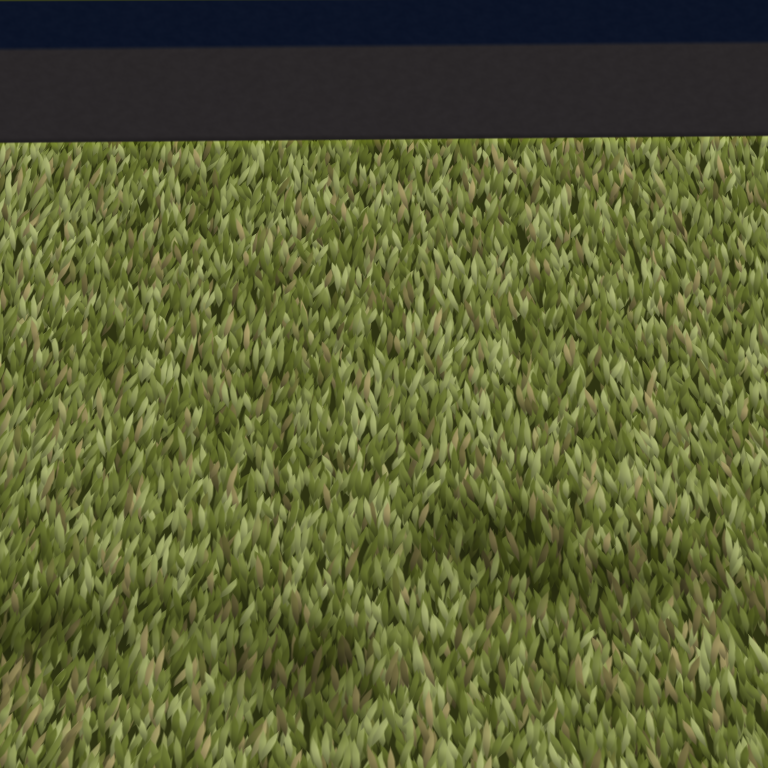
Give the GLSL for this texture, as a three.js fragment shader.

```glsl
// Sunlit lawn of short curved blades below a dark two-tone horizontal beam.
#define LAYERS 10
#define CELL vec2(0.020, 0.048)
#define BLADE_WIDTH 0.0042
#define SOFTNESS 0.0016
#define LEAN 0.017
#define SOIL vec3(0.18, 0.20, 0.07)
#define DEEP_GREEN vec3(0.24, 0.27, 0.08)
#define MID_GREEN vec3(0.37, 0.41, 0.17)
#define PALE_GREEN vec3(0.61, 0.64, 0.41)
#define STRAW vec3(0.54, 0.47, 0.32)
#define BEAM_GREY vec3(0.165, 0.153, 0.158)
#define BEAM_NAVY vec3(0.045, 0.075, 0.145)

varying vec2 vUv;

float hash(vec2 p) {
  p = fract(p * vec2(0.1031, 0.1137));
  p += dot(p, p.yx + 33.33);
  return fract((p.x + p.y) * p.x * 47.0 + p.y * 91.7);
}

// Layered sines, roughly -1 to 1, for broad irregular patches.
float patches(vec2 p) {
  float sum = 0.0;
  float gain = 0.5;
  for (int i = 0; i < 4; i++) {
    sum += gain * sin(p.x + 1.7 * sin(p.y * 0.8)) * cos(p.y + 1.3 * sin(p.x * 0.7));
    p = mat2(1.5, 1.1, -1.1, 1.5) * p + 2.3;
    gain *= 0.65;
  }
  return sum;
}

float spot(vec2 p, vec2 centre, vec2 radius) {
  vec2 d = (p - centre) / radius;
  return exp(-dot(d, d));
}

// Coverage in x, position from root to tip in y, side in z.
vec3 blade(vec2 p, float lean, float bend, float size) {
  float t = p.y / size;
  float slope = (lean + bend * (2.0 * t - 1.0)) / size;
  float side = (p.x - lean * t - bend * t * (t - 1.0)) / sqrt(1.0 + slope * slope);
  float halfWidth = BLADE_WIDTH * min(1.0, 4.5 * t * (1.0 - t));
  float cover = smoothstep(SOFTNESS, -SOFTNESS, abs(side) - halfWidth);
  return vec3(cover, t, side / BLADE_WIDTH);
}

vec3 bladeColour(float tone, float dry) {
  vec3 colour = mix(DEEP_GREEN, MID_GREEN, smoothstep(0.0, 0.45, tone));
  colour = mix(colour, PALE_GREEN, smoothstep(0.4, 1.0, tone));
  return mix(colour, STRAW * (0.5 + 0.65 * tone), dry);
}

vec3 lawn(vec2 uv) {
  // Blades grow a little larger toward the viewer.
  vec2 p = vec2((uv.x - 0.5) * (0.86 + 0.4 * uv.y), uv.y * (0.85 + 0.25 * uv.y)) + 3.0;

  // Shadowed and dry regions.
  float shade = 0.6 * spot(uv, vec2(0.62, 0.31), vec2(0.10, 0.04));
  shade += 0.5 * spot(uv, vec2(0.78, 0.25), vec2(0.18, 0.04));
  shade += 0.6 * spot(uv, vec2(0.40, 0.13), vec2(0.10, 0.06));
  shade += 0.6 * spot(uv, vec2(0.03, 0.18), vec2(0.12, 0.04));
  shade += 0.3 * spot(uv, vec2(0.25, 0.20), vec2(0.20, 0.04));
  float dryness = spot(uv, vec2(0.93, 0.18), vec2(0.18, 0.09));
  dryness += spot(uv, vec2(0.04, 0.08), vec2(0.13, 0.06));
  dryness += 0.8 * spot(uv, vec2(0.35, 0.12), vec2(0.14, 0.07));
  dryness += 0.5 * spot(uv, vec2(0.65, 0.76), vec2(0.16, 0.05));
  float variation = patches(uv * vec2(19.0, 27.0));

  vec3 colour = SOIL * (1.0 - 0.45 * min(shade, 1.0));
  for (int layer = 0; layer < LAYERS; layer++) {
    float depth = float(layer) / float(LAYERS - 1);
    vec2 q = p + float(layer) * vec2(0.0137, 0.0291);
    vec2 home = floor(q / CELL);
    for (int j = 0; j > -2; j--) {
      for (int i = -1; i < 2; i++) {
        vec2 id = home + vec2(float(i), float(j));
        vec2 seed = id + float(layer) * vec2(37.0, 71.0);
        float a = hash(seed);
        float b = hash(seed + 113.5);
        float c = hash(seed + 271.3);
        float d = hash(seed + 419.7);
        vec2 root = (id + vec2(a, b)) * CELL;
        float lean = LEAN * (2.0 * c - 0.85);
        vec3 leaf = blade(q - root, lean, 0.016 * (d - 0.5), CELL.y * (0.5 + 0.5 * a));
        float tone = 0.12 + 0.66 * fract(b * 7.3 + d) + 0.2 * depth;
        tone += 0.14 * variation - 0.5 * shade;
        float dry = smoothstep(0.82, 0.95, fract(c * 5.7 + a) + 0.22 * dryness);
        vec3 tint = bladeColour(clamp(tone, 0.0, 1.0), 0.7 * dry);
        tint *= 0.72 + 0.36 * smoothstep(0.0, 0.7, leaf.y) + 0.09 * leaf.z;
        tint *= 1.0 - 0.25 * min(shade, 1.0);
        colour = mix(colour, tint, leaf.x);
      }
    }
  }
  return colour;
}

void main() {
  vec2 uv = vUv;
  vec3 colour = lawn(uv);

  // Beam: grey lower face, navy upper face and a sliver of lawn above.
  float underside = 0.814 + 0.009 * uv.x;
  float fold = 0.936 + 0.009 * uv.x;
  float grain = 0.008 * patches(uv * vec2(150.0, 190.0));
  vec3 beam = mix(BEAM_GREY, BEAM_NAVY, smoothstep(-0.004, 0.004, uv.y - fold)) + grain;
  beam = mix(beam, MID_GREEN * 0.6, smoothstep(0.997, 1.0, uv.y - 0.004 * uv.x));
  beam *= 0.75 + 0.25 * smoothstep(0.0, 0.008, uv.y - underside);
  colour += vec3(0.03, 0.04, -0.03) * smoothstep(0.012, 0.0, underside - uv.y);
  colour = mix(colour, beam, smoothstep(-0.0018, 0.0018, uv.y - underside));

  gl_FragColor = vec4(clamp(colour, 0.0, 1.0), 1.0);
}
```
